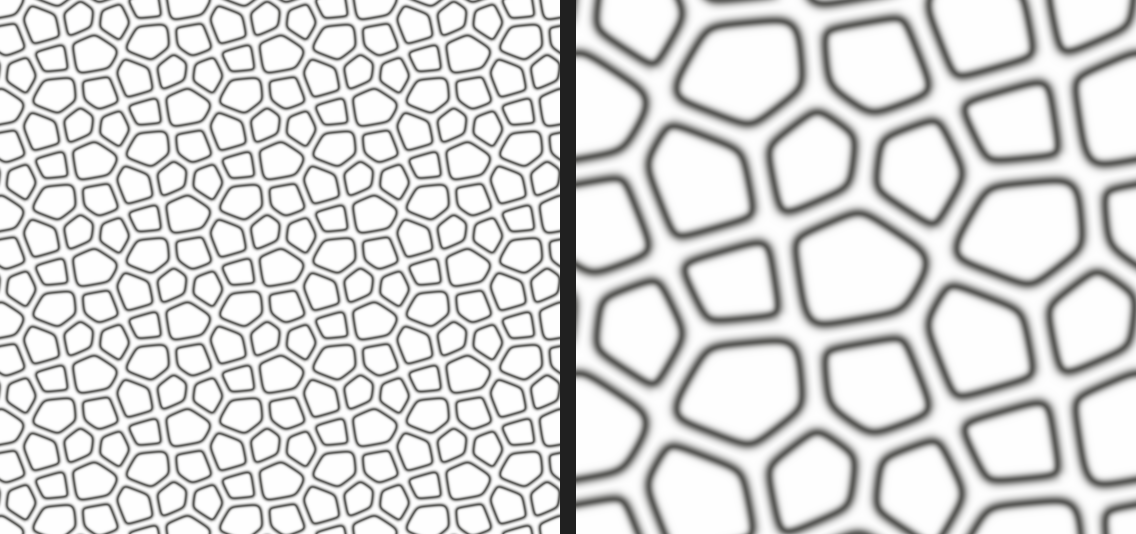
Left: the whole. Right: its middle third, enlarged.
A Shadertoy shader for this pattern:

```glsl
// Soft ink outlines of rounded polygonal cells, like a pebble or cell mesh.
// Rosettes of one core and six petals repeat on a staggered lattice; a weighted
// Voronoi split gives the cells, and a smooth minimum rounds their corners.

const vec3 PAPER = vec3(0.995);
const vec3 INK = vec3(0.355, 0.355, 0.345);

const float COLUMNS = 6.0;          // lattice columns across the canvas
const float ROW_PERIOD = 1.14375;   // vertical repeat, in column widths
const float INSET = 0.044;          // outline distance from the cell border
const float ROUNDING = 0.019;       // softness of the cell corners
const float HALO_INNER = 0.0168;    // ink fade toward the cell centre
const float HALO_OUTER = 0.0200;    // ink fade into the channels
const float HALO_POWER = 1.7;       // shape of the fade

// Rosette layout, core first: direction, reach and loss of territory
const int SITES = 7;
const float ANGLE_DEG[SITES] = float[](0.0, 57.0, 113.4, 188.8, 228.5, 280.0, 330.0);
const float REACH[SITES] = float[](0.0, 0.403, 0.420, 0.443, 0.605, 0.418, 0.523);
const float SHRINK[SITES] = float[](0.0, 0.0201, 0.0153, 0.0253, 0.0006, 0.0156, 0.0079);

// Centre of a rosette; every column is shifted by half a period
vec2 rosetteCentre(vec2 cell) {
    return vec2(cell.x, ROW_PERIOD * (cell.y + 0.5 * cell.x));
}

vec2 sitePosition(vec2 cell, int k) {
    float angle = radians(ANGLE_DEG[k]);
    return rosetteCentre(cell) + REACH[k] * vec2(cos(angle), sin(angle));
}

float weightedDistance(vec2 p, vec2 site, int k) {
    vec2 offset = p - site;
    return dot(offset, offset) + SHRINK[k];
}

// Signed distance to the rounded outline, positive inside a cell
float outlineDistance(vec2 p) {
    float column = round(p.x);
    vec2 home = vec2(column, round(p.y / ROW_PERIOD - 0.5 * column));

    // Find the site that owns this point
    float ownDistance = 1e5;
    vec2 owner = vec2(0.0);
    for (int i = -1; i <= 1; i++)
    for (int j = -1; j <= 1; j++)
    for (int k = 0; k < SITES; k++) {
        vec2 site = sitePosition(home + vec2(i, j), k);
        float d = weightedDistance(p, site, k);
        if (d < ownDistance) {
            ownDistance = d;
            owner = site;
        }
    }

    // Blend the distances to all borders, with their directions
    float total = 0.0;
    vec2 slope = vec2(0.0);
    for (int i = -1; i <= 1; i++)
    for (int j = -1; j <= 1; j++)
    for (int k = 0; k < SITES; k++) {
        vec2 site = sitePosition(home + vec2(i, j), k);
        vec2 toSite = site - owner;
        float gap = length(toSite);
        if (gap < 0.01) continue;
        float border = 0.5 * (weightedDistance(p, site, k) - ownDistance) / gap;
        float weight = exp(-border / ROUNDING);
        total += weight;
        slope += weight * toSite / gap;
    }
    float depth = -ROUNDING * log(max(total, 1e-30));
    float steepness = length(slope) / max(total, 1e-30);

    // Dividing by the slope keeps the line width even around corners
    return (depth - INSET) / max(steepness, 0.5);
}

void mainImage(out vec4 fragColor, in vec2 fragCoord) {
    vec2 p = COLUMNS * fragCoord / iResolution.x;
    float d = outlineDistance(p);

    // Ink fades softly on both sides of the outline
    float halo = d > 0.0 ? HALO_INNER : HALO_OUTER;
    float ink = exp(-pow(abs(d) / halo + 1e-5, HALO_POWER));
    fragColor = vec4(mix(PAPER, INK, ink), 1.0);
}
```
